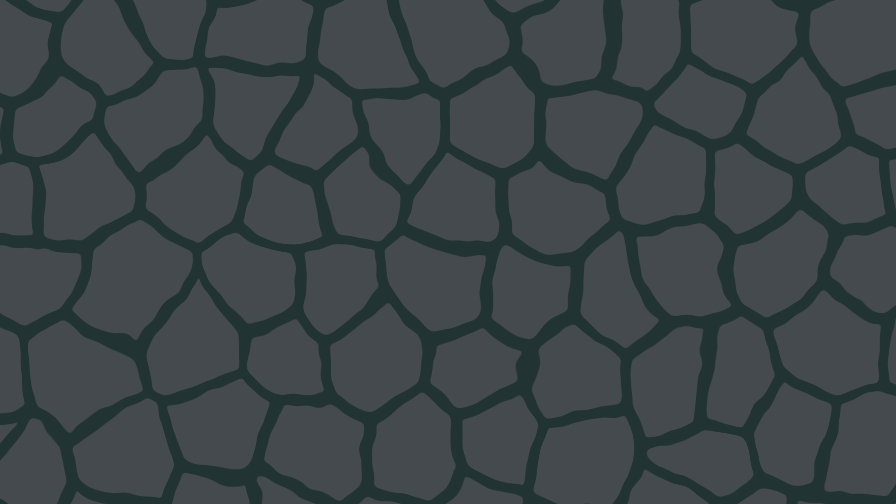
Write a WebGL 1 fragment shader that draws this pattern.

```glsl
precision highp float;
// Irregular stone scales separated by dark, hand-drawn joints of even width.
uniform vec2 u_resolution;

const vec3 STONE_COLOR = vec3(0.272, 0.292, 0.308);
const vec3 JOINT_COLOR = vec3(0.130, 0.200, 0.200);
const vec2 STONE_PITCH = vec2(0.186, 0.166); // in canvas heights
const float JOINT_HALF_WIDTH = 0.0122;
const float JITTER = 0.62;
const float SAG = 0.24;                      // bows the joints downwards
const float CORNER_ROUNDING = 0.007;

vec2 hash2(vec2 p) {
  vec2 q = vec2(dot(p, vec2(127.1, 311.7)), dot(p, vec2(269.5, 183.3)));
  return fract(sin(q) * 43758.5453);
}

// Smooth vector noise in the range -1 to 1
vec2 noise2(vec2 p) {
  vec2 cell = floor(p);
  vec2 f = fract(p);
  f = f * f * (3.0 - 2.0 * f);
  vec2 low = mix(hash2(cell), hash2(cell + vec2(1.0, 0.0)), f.x);
  vec2 high = mix(hash2(cell + vec2(0.0, 1.0)), hash2(cell + vec2(1.0)), f.x);
  return 2.0 * mix(low, high, f.y) - 1.0;
}

// Broad bends plus a fine hand-drawn wobble
vec2 bend(vec2 p) {
  return p + 0.017 * noise2(p * 11.0) + 0.0035 * noise2(p * 36.0 + 17.0);
}

// Jittered stone centre in staggered rows
vec2 stoneCenter(vec2 id) {
  float stagger = 0.5 * mod(id.y, 2.0);
  vec2 offset = 0.5 + JITTER * (hash2(id) - 0.5);
  return (id + offset + vec2(stagger, 0.0)) * STONE_PITCH;
}

// Weighted distance to a stone: unequal weights give curved joints
float stoneDistance(vec2 p, vec2 center) {
  return length(p - center) + SAG * center.y;
}

float smoothMin(float a, float b, float k) {
  float h = max(k - abs(a - b), 0.0) / k;
  return min(a, b) - 0.25 * h * h * k;
}

// Distance from p to the nearest border between two stones
float jointDistance(vec2 p) {
  vec2 base = floor(p / STONE_PITCH);
  vec2 nearestId = base;
  float nearest = 1e3;
  for (int y = -2; y <= 2; y++) {
    for (int x = -2; x <= 2; x++) {
      vec2 id = base + vec2(float(x), float(y));
      float d = stoneDistance(p, stoneCenter(id));
      if (d < nearest) {
        nearest = d;
        nearestId = id;
      }
    }
  }

  // Divide each difference by its slope to keep the joints evenly wide
  vec2 nearestDir = normalize(p - stoneCenter(nearestId) + 1e-5);
  float border = 1.0;
  for (int y = -2; y <= 2; y++) {
    for (int x = -2; x <= 2; x++) {
      vec2 id = base + vec2(float(x), float(y));
      vec2 away = id - nearestId;
      if (dot(away, away) > 0.1) {
        vec2 center = stoneCenter(id);
        float slope = length(normalize(p - center + 1e-5) - nearestDir);
        float d = (stoneDistance(p, center) - nearest) / max(slope, 0.05);
        border = smoothMin(border, d, CORNER_ROUNDING);
      }
    }
  }
  return border;
}

void main() {
  vec2 p = gl_FragCoord.xy / u_resolution.y;
  float pixel = 1.0 / u_resolution.y;
  float border = jointDistance(bend(p));
  float width = JOINT_HALF_WIDTH + 0.0012 * noise2(p * 7.0 + 40.0).x;
  float stone = smoothstep(-0.7 * pixel, 0.7 * pixel, border - width);
  gl_FragColor = vec4(mix(JOINT_COLOR, STONE_COLOR, stone), 1.0);
}
```
